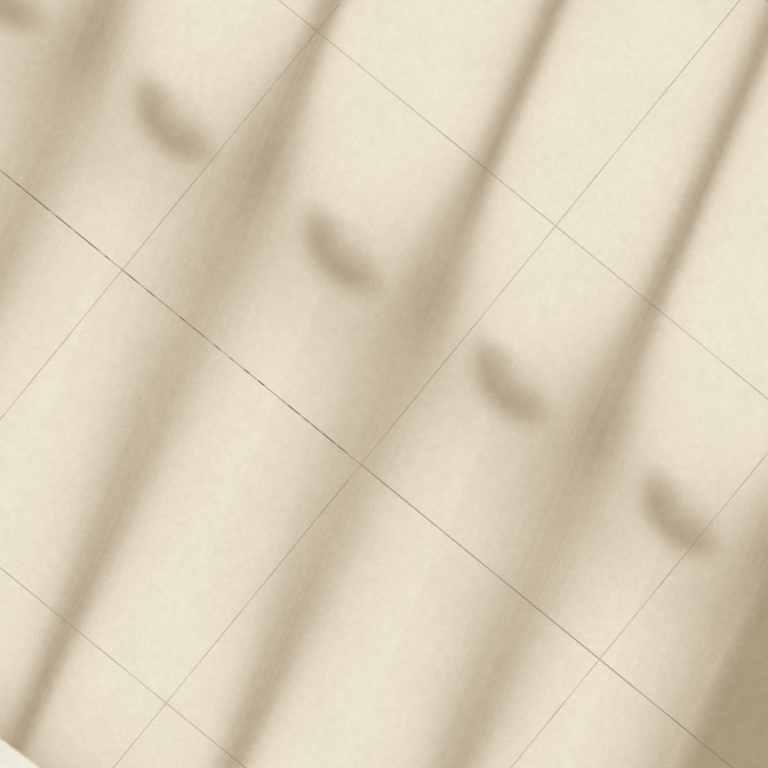
Give the GLSL for this texture, as a WebGL 2 fragment shader.

```glsl
#version 300 es
precision highp float;
// Soft railing shadows slanting over pale square paving.
// A skewed lattice repeats one shadow cell (bar, knot and crescent);
// a rotated grid adds thin joints, and value noise adds the stone grain.
uniform vec2 u_resolution;
out vec4 fragColor;

const vec3 STONE = vec3(0.928, 0.893, 0.815);
const vec3 SHADE = vec3(0.640, 0.565, 0.455);
const vec3 JOINT = vec3(0.480, 0.420, 0.340);
const vec3 LEDGE = vec3(0.930, 0.915, 0.865);

const vec2 FIRST_KNOT = vec2(0.120, 0.050);
const vec2 CELL_STEP = vec2(0.220, 0.171);   // from one knot to the next
const float LEAN = 0.423;                    // sideways drift of a bar per unit of height
const float BAR_PITCH = CELL_STEP.x + LEAN * CELL_STEP.y;
const float TILE_PITCH = 0.401;
const float TILE_SLOPE = 0.816;

float hash(vec2 p) {
  vec3 q = fract(p.xyx * 0.1031);
  q += dot(q, q.yzx + 33.33);
  return fract((q.x + q.y) * q.z);
}

float noise(vec2 p) {
  vec2 i = floor(p), f = fract(p);
  f = f * f * (3.0 - 2.0 * f);
  return mix(mix(hash(i), hash(i + vec2(1, 0)), f.x),
             mix(hash(i + vec2(0, 1)), hash(i + vec2(1, 1)), f.x), f.y);
}

float bell(float x, float width) {
  float s = x / width;
  return exp(-s * s);
}

// Overlays two shadow densities without exceeding one.
float overlay(float a, float b) {
  return 1.0 - (1.0 - a) * (1.0 - b);
}

// Bar: narrow and dark at both ends, broad and faint below the knot.
float barShadow(float across, float along) {
  float swell = smoothstep(-0.21, 0.08, along) * (1.0 - smoothstep(0.13, 0.73, along));
  float side = across < 0.0 ? 1.2 : 0.85;
  float width = (0.016 + 0.034 * swell) * side;
  float core = (0.66 - 0.30 * swell) * bell(across, width);
  float halo = 0.20 * bell(across, width * 2.2);
  float knot = 0.40 * bell(across, 0.033) * bell(along + 0.005, 0.060);
  return overlay(overlay(core, halo), knot);
}

// Crescent: crisp outer rim, slow fade towards the middle of the bowl.
float crescentShadow(vec2 p, float radius) {
  float r = length(p);
  float facing = dot(p / max(r, 0.001), vec2(-0.755, 0.656));
  float rim = r - radius;
  return 0.68 * smoothstep(0.25, 0.95, facing) * bell(rim, rim > 0.0 ? 0.021 : 0.034);
}

// All shadow cells, with the wide post that ends the row.
float railingShadow(vec2 p) {
  vec2 q = p - FIRST_KNOT;
  float lane = (q.x + LEAN * q.y) / BAR_PITCH;
  float along = q.y - CELL_STEP.y * lane;
  float across = (lane - round(lane)) * BAR_PITCH / length(vec2(1.0, LEAN));
  vec2 cell = q - floor(lane) * CELL_STEP;

  float streak = noise(vec2(lane * 75.0, along * 6.0)) - 0.5;
  float shade = barShadow(across, along) * (1.0 + 0.12 * streak);
  shade = overlay(shade, crescentShadow(cell - vec2(0.143, 0.074), 0.070));
  shade = overlay(shade, 0.17 * bell(along - 0.06, 0.085));
  float post = 0.88 * smoothstep(3.80, 4.08, lane) * smoothstep(-0.12, 0.03, along);
  return max(shade, post);
}

// Antialiased line of the given half width.
float lineCover(float dist, float halfWidth, float pixel) {
  return clamp(0.5 + (halfWidth - abs(dist)) / pixel, 0.0, 1.0);
}

// Joints of the rotated grid; one joint is deeper and broken up.
float tileJoints(vec2 p, float pixel) {
  float scale = TILE_PITCH * length(vec2(1.0, TILE_SLOPE));
  vec2 grid = vec2(p.x + TILE_SLOPE * p.y - 0.9635, p.y - TILE_SLOPE * p.x - 0.2214) / scale;
  vec2 index = round(grid);
  vec2 dist = (grid - index) * TILE_PITCH;
  float chips = smoothstep(0.25, 0.70, noise(vec2(grid.x * 48.0, 7.0)));
  float deep = mix(0.40, 0.32 + 0.36 * chips, 1.0 - smoothstep(0.42, 0.52, p.x));
  float rowDepth = index.y == 0.0 ? deep : 0.26;
  float wear = 0.75 + 0.5 * noise(grid * 9.0);
  float rows = rowDepth * lineCover(dist.y, 0.0010, pixel);
  float columns = 0.23 * lineCover(dist.x, 0.0010, pixel);
  return max(rows, columns) * wear;
}

void main() {
  vec2 uv = gl_FragCoord.xy / u_resolution;
  vec2 p = vec2(uv.x, 1.0 - uv.y);           // measured downwards from the top
  float pixel = 1.0 / min(u_resolution.x, u_resolution.y);

  // Shadow density, deepening against the ledge in the lower corner.
  float ledge = (p.y - 0.961 - 0.75 * p.x) * 0.8;
  float shade = overlay(railingShadow(p), 0.40 * exp(min(ledge, 0.0) / 0.045));
  vec3 color = mix(STONE, SHADE, shade);

  // Joints, ledge and grain.
  color = mix(color, JOINT, tileJoints(p, pixel));
  color = mix(color, LEDGE, smoothstep(-0.003, 0.003, ledge));
  float grain = 0.6 * noise(p * 290.0) + 0.4 * noise(p * 110.0 + 17.0) - 0.5;
  float mottle = noise(p * 14.0) - 0.5;
  color += 0.036 * grain + 0.012 * mottle;
  fragColor = vec4(color, 1.0);
}
```
